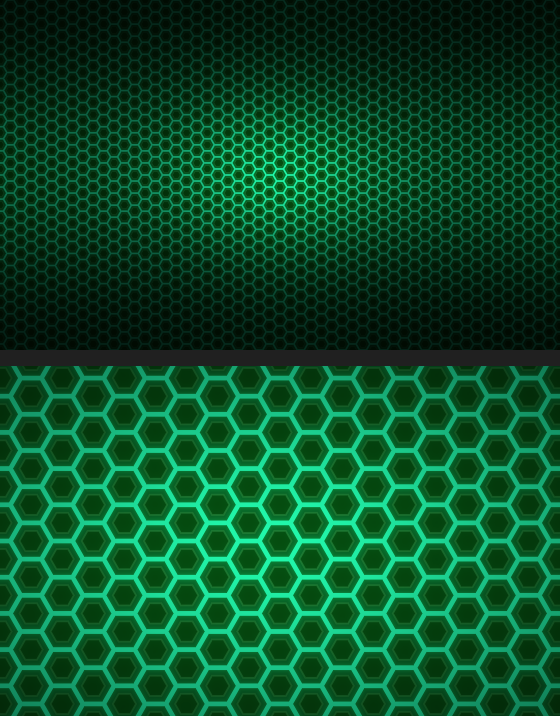
Top: the whole. Bottom: its middle third, enlarged.
Reproduce this pattern procedurally as a Shadertoy shader.

```glsl
const float PI = 3.14159265;

// Distance from the centre of a flat-topped hexagon, in apothems
float hexRadius(vec2 p) {
    p = abs(p);
    return max(p.y, dot(p, vec2(0.8660254, 0.5)));
}

// Offset from the nearest centre of two interleaved lattices
vec2 hexCell(vec2 p) {
    vec2 stretch = vec2(1.7320508, 1.0);
    vec2 a = (fract(p) - 0.5) * stretch;
    vec2 b = (fract(p + 0.5) - 0.5) * stretch;
    return dot(a, a) < dot(b, b) ? a : b;
}

// Anti-aliased line around zero distance
float stroke(float dist, float halfWidth, float aa) {
    return 1.0 - smoothstep(halfWidth - aa, halfWidth + aa, abs(dist));
}

// Periodic spotlight over a broad horizontal band
float lighting(vec2 uv) {
    vec2 s = sin(PI * (uv - vec2(0.495, 0.5)));
    s *= s;
    float spot = exp(-3.0 * s.x - 2.5 * s.y);
    return 0.13 + 0.31 * (1.0 - s.y) + 0.56 * spot;
}

void mainImage(out vec4 fragColor, in vec2 fragCoord) {
    vec2 uv = fragCoord / iResolution.xy;
    vec2 grid = vec2(27.0, 29.0);
    float aa = 0.6 * grid.y / iResolution.y;

    float radius = hexRadius(hexCell(uv * grid));
    float edge = 0.5 - radius;

    // Cell fill with a darker core and a faint inner outline
    float core = 1.0 - smoothstep(0.27 - aa, 0.27 + aa, radius);
    vec3 color = mix(vec3(0.03, 0.37, 0.13), vec3(0.02, 0.30, 0.06), core);
    color = mix(color, vec3(0.14, 0.48, 0.20), 0.7 * stroke(radius - 0.28, 0.025, aa));

    // Bright mesh and its halo
    color += vec3(0.02, 0.28, 0.18) * exp(-10.0 * edge);
    color = mix(color, vec3(0.13, 0.97, 0.67), stroke(edge, 0.065, aa));

    fragColor = vec4(color * lighting(uv), 1.0);
}
```
